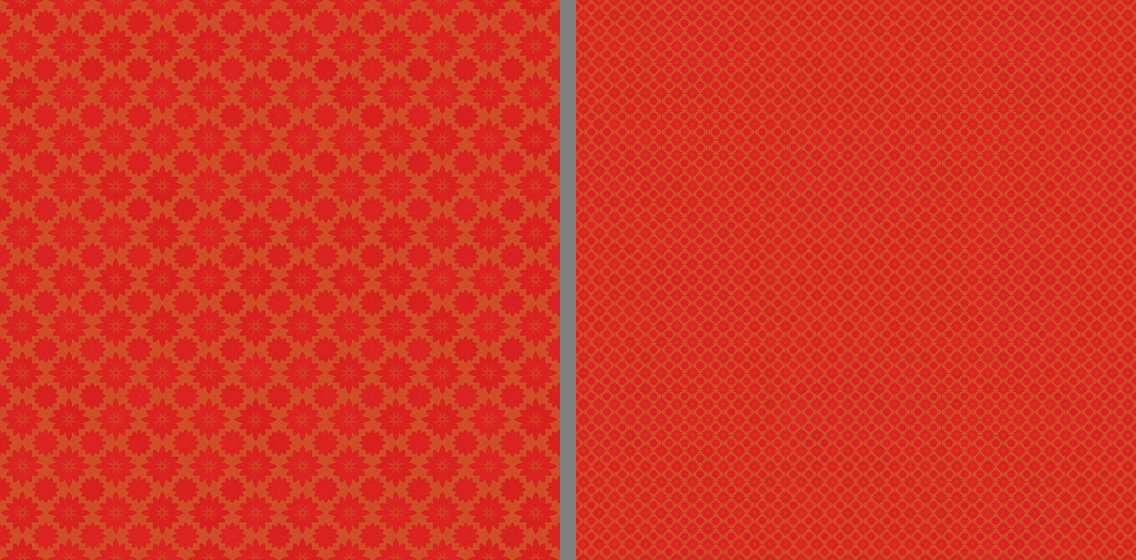
Left, the tile; right, the same tile 3 across and 3 down.
Give the GLSL for this pattern, as a WebGL 2 fragment shader.

```glsl
#version 300 es
precision highp float;
// Red pointed flowers, large and small in alternation, on burnt orange: 12 by 12 repeats.
uniform vec2 u_resolution;
out vec4 fragColor;

const float REPEATS = 12.0;
const float TAU = 6.2831853;

float hash(vec2 cell) {
  return fract(sin(dot(cell, vec2(12.99, 78.23))) * 437.58);
}

// 0 on the axis of each of n equal sectors, 1 on the border between two
float sector(float angle, float n) {
  return 2.0 * abs(fract(angle * n / TAU + 0.5) - 0.5);
}

// Approximate signed distance to a twelve-petalled flower
float flower(vec2 p, float tip, float notch, float axisStretch) {
  float angle = atan(p.y, p.x + 1e-5);
  float reach = tip + axisStretch * cos(4.0 * angle);
  float edge = mix(reach, notch, pow(sector(angle, 12.0), 1.4));
  return (length(p) - edge) * 0.75;
}

void main() {
  vec2 uv = gl_FragCoord.xy / u_resolution;
  float pixel = REPEATS / min(u_resolution.x, u_resolution.y);
  float soft = max(0.022, 0.7 * pixel);

  // Two interleaved grids, with cell numbers that wrap at the canvas edge
  vec2 grid = uv * REPEATS - vec2(0.48, 0.01);
  vec2 large = fract(grid + 0.5) - 0.5;
  vec2 small = fract(grid) - 0.5;
  float largeSeed = hash(mod(floor(grid + 0.5), REPEATS));
  float smallSeed = hash(mod(floor(grid), REPEATS) + 31.0);

  float largeDist = flower(large, 0.415, 0.275, 0.04);
  float smallDist = flower(small, 0.285 + 0.012 * (smallSeed - 0.5), 0.205, 0.008);
  float dist = min(largeDist, smallDist);
  float seed = largeDist < smallDist ? largeSeed : smallSeed;

  vec3 orange = vec3(0.81, 0.30, 0.15);
  vec3 red = vec3(0.855, 0.135, 0.125) + 0.016 * (seed - 0.5);
  vec3 color = mix(red, orange, smoothstep(-soft, soft, dist));

  // Darker inside and lighter outside the petal outline
  float rim = dist / 0.025;
  color += vec3(0.035, 0.03, 0.04) * rim * exp(-rim * rim);

  // Rays and ring at the heart of the large flowers
  float r = length(large);
  float rayAngle = atan(large.y, large.x + 1e-5) + TAU / 16.0;
  float rayDist = sector(rayAngle, 8.0) * r * TAU / 16.0;
  float rays = (1.0 - smoothstep(0.004, 0.004 + soft, rayDist))
             * smoothstep(0.03, 0.06, r) * (1.0 - smoothstep(0.09, 0.21, r));
  float ring = 1.0 - smoothstep(0.004, 0.008 + soft, abs(r - 0.055));
  color = mix(color, orange, max(0.75 * rays, 0.7 * ring));

  // Tiny central dots, uneven in strength
  float largeDot = 1.0 - smoothstep(0.008, 0.012 + soft, r);
  float smallDot = 1.0 - smoothstep(0.004, 0.008 + soft, length(small));
  color = mix(color, vec3(0.66, 0.24, 0.12), largeDot * (0.3 + 0.5 * largeSeed));
  color = mix(color, vec3(0.72, 0.30, 0.18), smallDot * (0.25 + 0.6 * smallSeed));

  // Faint mottling from whole-period sines
  vec2 wave = uv * TAU;
  color += 0.006 * sin(wave.x * 61.0 + 2.0 * sin(wave.y * 17.0))
                 * sin(wave.y * 53.0 + 2.0 * sin(wave.x * 19.0));

  fragColor = vec4(color, 1.0);
}
```
